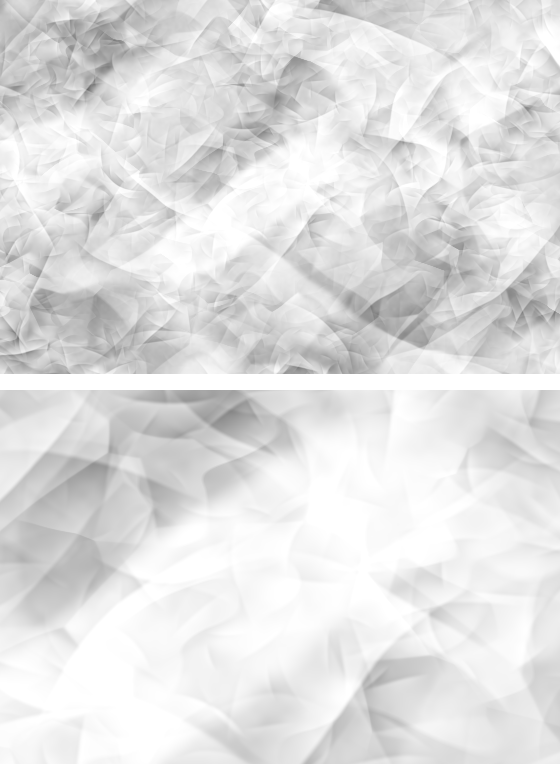
Top, the full canvas; bottom, a detail of the centre.
A WebGL 1 fragment shader for this texture:

```glsl
precision highp float;
// Crumpled white paper: broad tilted facets broken by sparse crisp folds under a side light.
uniform vec2 u_resolution;

vec3 hash3(vec2 p) {
  vec3 q = fract(p.xyx * vec3(0.1031, 0.1030, 0.0973));
  q += dot(q, q.yxz + 33.33);
  return fract((q.xxy + q.yzz) * q.zyx);
}

// Smooth value noise in -1..1, two channels
vec2 noise2(vec2 p) {
  vec2 i = floor(p), f = fract(p);
  f = f * f * (3.0 - 2.0 * f);
  vec2 low = mix(hash3(i).xy, hash3(i + vec2(1.0, 0.0)).xy, f.x);
  vec2 high = mix(hash3(i + vec2(0.0, 1.0)).xy, hash3(i + 1.0).xy, f.x);
  return mix(low, high, f.y) * 2.0 - 1.0;
}

vec2 rotate(vec2 p, float angle) {
  float c = cos(angle), s = sin(angle);
  return vec2(c * p.x + s * p.y, c * p.y - s * p.x);
}

// Blended Voronoi facets, strongly tilted so that edges come and go
float facets(vec2 p, float seed) {
  p += seed;
  p += 0.16 * noise2(p * 1.1 + seed);
  vec2 cell = floor(p);
  float sharpness = mix(9.0, 85.0, smoothstep(-0.3, 0.6, noise2(p * 0.9 + seed * 2.0).x));
  float total = 0.0, tone = 0.0;
  for (int y = -1; y <= 1; y++) {
    for (int x = -1; x <= 1; x++) {
      vec2 id = cell + vec2(float(x), float(y));
      vec3 site = hash3(id);
      vec3 tilt = hash3(id + 61.7) * 2.0 - 1.0;
      vec2 offset = p - id - 0.05 - 0.9 * site.xy;
      float weight = exp(-sharpness * (dot(offset, offset) - 0.45));
      total += weight;
      tone += weight * (0.65 * tilt.z + 2.0 * dot(tilt.xy, offset));
    }
  }
  return tone / total;
}

// Slope of a ridged surface: the light flips sharply along each ridge
float wrinkles(vec2 p, float seed) {
  p += seed + 0.3 * noise2(p * 0.8 + seed);
  float height = noise2(p).x;
  float slope = (noise2(p + vec2(-0.06, 0.08)).x - height) / 0.1;
  return clamp(height / 0.07, -1.0, 1.0) * slope;
}

// Tapered fold: lit on one side of a crisp crease, shaded on the other, fading away
float fold(vec2 q, float reach, vec2 widths, float blur) {
  float taper = max(0.0, 1.0 - q.x * q.x / (reach * reach));
  vec2 fade = exp(-abs(q.y) / (widths * (0.15 + taper)));
  float side = smoothstep(-blur, blur, q.y);
  return taper * mix(-0.8 * fade.y, fade.x, side);
}

// One fold in each cell of a grid, mostly along the two diagonals
float foldLayer(vec2 p, float scale, float seed, float spread) {
  p = rotate(p, seed) * scale + seed;
  vec2 cell = floor(p);
  float sum = 0.0;
  for (int y = -1; y <= 1; y++) {
    for (int x = -1; x <= 1; x++) {
      vec2 id = cell + vec2(float(x), float(y));
      vec3 place = hash3(id + 13.1);
      vec3 form = hash3(id + 87.4);
      float angle = (form.x < 0.55 ? 0.68 : -0.6) + spread * (place.z - 0.5) - seed;
      vec2 q = rotate(p - id - place.xy, angle);
      q.y += (form.z - 0.5) * 0.7 * q.x * q.x;
      float flip = fract(form.z * 9.0) < 0.5 ? 1.0 : -1.0;
      vec2 widths = mix(vec2(0.05), vec2(0.24, 0.2), vec2(form.y, place.z));
      float gain = mix(0.3, 1.5, fract(form.x * 7.0));
      sum += gain * fold(q * vec2(1.0, flip), mix(0.4, 0.95, form.y), widths, 0.0028 * scale);
    }
  }
  return sum;
}

// Elongated soft patch of light or shadow
float patchLight(vec2 p, vec2 center, vec2 size, float angle) {
  vec2 q = rotate(p - center, angle) / size;
  return exp(-dot(q, q));
}

// Curve from a normal-like light level to paper grey, with compressed whites
float paperTone(float light) {
  float z = clamp(light, -2.9, 2.6);
  return 0.855 + 0.105 * z - 0.018 * z * z;
}

void main() {
  vec2 p = gl_FragCoord.xy / u_resolution.y;
  vec2 bent = p + 0.018 * noise2(p * 4.0 + 4.0) + 0.005 * noise2(p * 15.0);
  float crumple = 0.25 + 1.1 * smoothstep(-0.5, 0.6, noise2(p * 4.0 + 9.0).x);

  // Facets from broad diagonal planes to small dents
  float light = 0.62 * facets(rotate(bent, 0.68) * vec2(1.9, 4.2), 3.4);
  light += 0.65 * facets(rotate(bent, -0.62) * vec2(3.4, 6.8), 12.1);
  light += 0.55 * facets(rotate(bent, 0.8) * vec2(6.0, 11.0), 27.6);
  light += 0.40 * crumple * facets(rotate(bent, -0.4) * vec2(11.0, 19.0), 41.3);

  // Sparse folds, long to short
  light += 0.85 * foldLayer(bent, 3.2, 5.2, 0.7);
  light += 0.90 * foldLayer(bent, 6.5, 19.7, 1.3);
  light += 0.75 * crumple * foldLayer(bent, 13.0, 37.1, 2.0);
  light += 0.55 * crumple * foldLayer(bent, 26.0, 53.9, 2.6);

  // Ridged wrinkles and paper grain
  light += 0.20 * wrinkles(rotate(bent, -0.7) * vec2(8.0, 14.0), 33.8);
  light += 0.18 * crumple * wrinkles(rotate(bent, 0.3) * vec2(17.0, 27.0), 47.5);
  light += 0.10 * noise2(p * 110.0).x;

  // Broad illumination: a bright diagonal plane, a pale left, shaded corners
  vec2 plane = rotate(bent - vec2(0.66, 0.44), 0.62) / vec2(0.30, 0.085);
  light += 1.5 * (1.0 - smoothstep(0.6, 1.15, length(plane * plane)));
  light += 0.7 * patchLight(bent, vec2(0.22, 0.53), vec2(0.30, 0.18), -0.3);
  light -= 0.8 * patchLight(bent, vec2(0.00, 1.00), vec2(0.30, 0.22), 0.0);
  light -= 0.6 * patchLight(bent, vec2(1.25, 0.25), vec2(0.40, 0.13), -0.4);
  light -= 0.4 * patchLight(bent, vec2(0.85, 0.75), vec2(0.40, 0.12), 0.6);

  gl_FragColor = vec4(vec3(paperTone(0.9 * light + 0.05)), 1.0);
}
```
